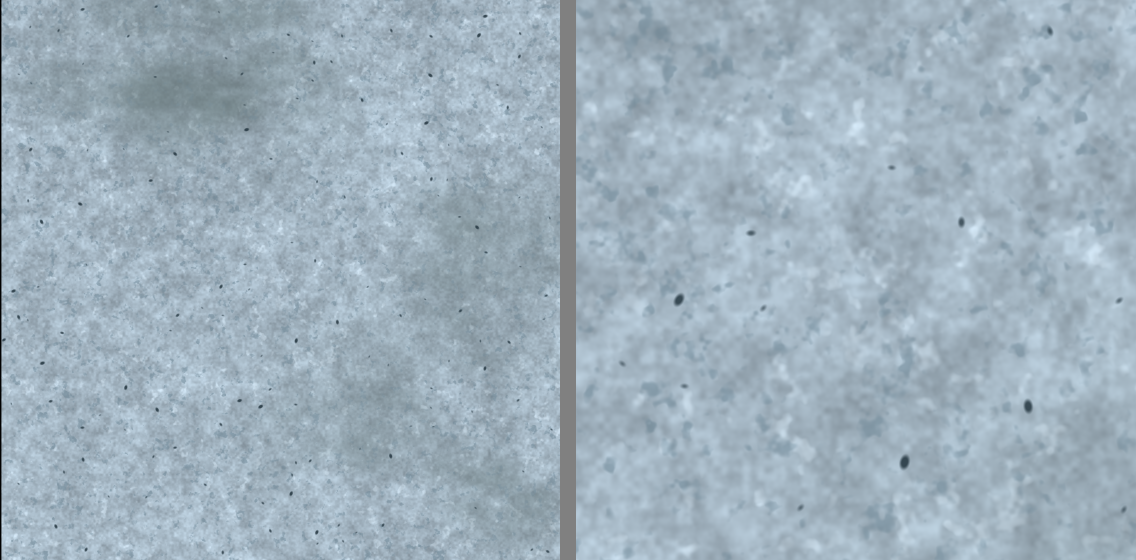
Left, the full canvas; right, a detail of the centre.
This texture is drawn by a Shadertoy shader. Its source:

```glsl
#define LIGHT vec3(0.646, 0.716, 0.768)
#define STAIN vec3(0.435, 0.500, 0.515)
#define PORE vec3(0.17, 0.24, 0.28)
#define CREVICE vec3(0.43, 0.53, 0.59)
#define MOTTLE 0.36
#define GRAIN 0.13
#define STAIN_DEPTH 0.85
#define PORE_CELLS 24.0
#define PORE_SHARE 0.24
#define EDGE_WIDTH 0.0025

float hash(vec2 p) {
    vec3 q = fract(vec3(p.xyx) * 0.1031);
    q += dot(q, q.yzx + 33.33);
    return fract((q.x + q.y) * q.z);
}

float noise(vec2 p) {
    vec2 i = floor(p), f = fract(p);
    f = f * f * (3.0 - 2.0 * f);
    return mix(mix(hash(i), hash(i + vec2(1, 0)), f.x),
               mix(hash(i + vec2(0, 1)), hash(i + vec2(1, 1)), f.x), f.y);
}

float fbm(vec2 p, int octaves) {
    float sum = 0.0, weight = 0.5, total = 0.0;
    for (int i = 0; i < octaves; i++) {
        sum += weight * noise(p);
        total += weight;
        weight *= 0.62;
        p = mat2(1.6, 1.2, -1.2, 1.6) * p + 17.3;
    }
    return sum / total;
}

float blob(vec2 p, vec2 center, vec2 radius) {
    vec2 d = (p - center) / radius;
    return exp(-dot(d, d));
}

// Damp patches: broad regions broken up by noise and horizontal wiping
float stainMask(vec2 p) {
    vec2 warp = vec2(fbm(p * 7.0, 4), fbm(p * 7.0 + 40.0, 4)) - 0.5;
    vec2 q = p + 0.16 * warp;
    float top = blob(q, vec2(0.36, 0.87), vec2(0.30, 0.16));
    float side = blob(q, vec2(0.86, 0.50), vec2(0.26, 0.19));
    float corner = blob(q, vec2(0.89, 0.10), vec2(0.13, 0.09));
    float low = blob(q, vec2(0.63, 0.23), vec2(0.24, 0.10));
    float region = top + 0.65 * side + 0.9 * corner + 0.45 * low;
    float patches = fbm(p * vec2(6.0, 11.0) + 8.0, 5);
    float streaks = noise(p * vec2(5.0, 85.0)) - 0.5;
    float mask = region * (0.28 + 0.85 * patches) + 0.35 * (patches - 0.5);
    return smoothstep(0.02, 0.95, mask + 0.10 * streaks * region);
}

// Small dark pores, one candidate per cell
float poreMask(vec2 p, float pixel) {
    vec2 cell = floor(p * PORE_CELLS);
    vec2 jitter = vec2(hash(cell + 3.1), hash(cell + 71.7));
    vec2 d = p - (cell + 0.15 + 0.7 * jitter) / PORE_CELLS;
    float angle = 6.2832 * hash(cell + 19.9);
    d = mat2(cos(angle), sin(angle), -sin(angle), cos(angle)) * d;
    float size = hash(cell + 47.3);
    float radius = mix(0.0013, 0.0034, size * size);
    float shape = length(d * vec2(0.8, 1.25)) - radius;
    float present = step(hash(cell + 90.5), PORE_SHARE);
    float soft = max(pixel, 0.0014);
    return present * mix(0.55, 0.95, size) * (1.0 - smoothstep(-soft, soft, shape));
}

void mainImage(out vec4 fragColor, in vec2 fragCoord) {
    vec2 uv = fragCoord / iResolution.xy;
    float pixel = 1.0 / iResolution.y;

    // Stained base
    float stain = stainMask(uv);
    vec3 color = mix(LIGHT, STAIN, STAIN_DEPTH * stain);

    // Cloudy mottling and fine grain, calmer where stained
    float calm = 1.0 - 0.6 * stain;
    float clouds = fbm(uv * 9.0 + 5.0, 3) - 0.5;
    float mottle = fbm(uv * 48.0, 4) - 0.5;
    float grain = noise(uv * 230.0) - 0.5;
    float tone = 0.16 * clouds + calm * (MOTTLE * mottle + GRAIN * grain);
    color *= 1.0 + tone;

    // Bluish crevices and pale flecks
    float crevice = smoothstep(0.60, 0.82, fbm(uv * 85.0 + 31.0, 3));
    color = mix(color, CREVICE, 0.55 * crevice * calm);
    float fleck = smoothstep(0.62, 0.85, fbm(uv * 70.0 + 63.0, 3));
    color += 0.10 * fleck * calm;

    // Pores and the dark left border
    color = mix(color, PORE, poreMask(uv, pixel));
    color *= smoothstep(EDGE_WIDTH - pixel, EDGE_WIDTH + pixel, uv.x);

    fragColor = vec4(clamp(color, 0.0, 1.0), 1.0);
}
```
